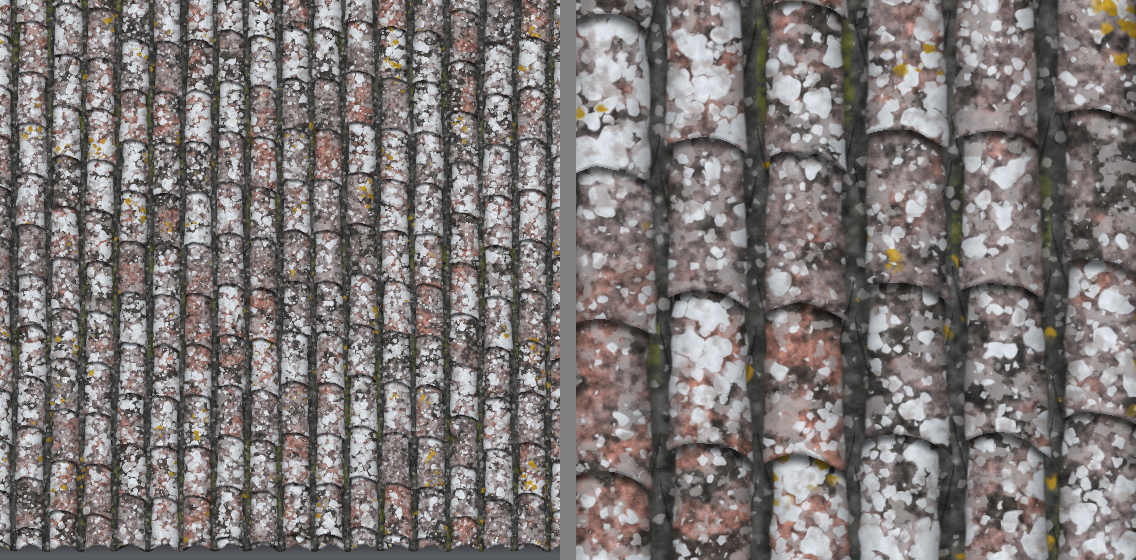
Left: the whole. Right: its middle third, enlarged.
A three.js fragment shader for this texture:

```glsl
varying vec2 vUv;

const float COLUMN_PITCH = 0.0595;
const float COLUMN_START = 0.0253;
const float ROW_PITCH = 0.0905;
const float EAVE_HEIGHT = 0.021;

const vec3 CLAY_GREY = vec3(0.50, 0.45, 0.45);
const vec3 TERRACOTTA = vec3(0.60, 0.43, 0.39);
const vec3 SOOT = vec3(0.23, 0.23, 0.22);
const vec3 CRUST = vec3(0.67, 0.65, 0.65);
const vec3 LICHEN = vec3(0.80, 0.82, 0.84);
const vec3 OCHRE = vec3(0.68, 0.54, 0.17);
const vec3 MOSS = vec3(0.29, 0.30, 0.12);
const vec3 GUTTER = vec3(0.35, 0.36, 0.38);

float hash(vec2 p) {
  return fract(sin(dot(p, vec2(127.1, 311.7))) * 43758.5453);
}

float noise(vec2 p) {
  vec2 i = floor(p);
  vec2 f = fract(p);
  f = f * f * (3.0 - 2.0 * f);
  float low = mix(hash(i), hash(i + vec2(1.0, 0.0)), f.x);
  float high = mix(hash(i + vec2(0.0, 1.0)), hash(i + vec2(1.0, 1.0)), f.x);
  return mix(low, high, f.y);
}

float fbm(vec2 p) {
  float sum = 0.0;
  float amplitude = 0.5;
  for (int i = 0; i < 4; i++) {
    sum += amplitude * noise(p);
    p = p * 2.03 + 17.3;
    amplitude *= 0.5;
  }
  return sum / 0.9375;
}

// Signed distance, in cells, to scattered round patches
float patches(vec2 p, float density) {
  vec2 cell = floor(p);
  float nearest = 2.0;
  for (int j = -1; j <= 1; j++) {
    for (int i = -1; i <= 1; i++) {
      vec2 id = cell + vec2(float(i), float(j));
      vec2 center = id + vec2(hash(id + 3.1), hash(id + 8.7));
      float radius = min((density - hash(id)) * 1.1, 0.62);
      nearest = min(nearest, length(p - center) - radius);
    }
  }
  return nearest;
}

float cover(vec2 p, float scale, float density, float softness) {
  vec2 warp = vec2(noise(p * scale * 2.5), noise(p * scale * 2.5 + 41.0)) - 0.5;
  float d = patches(p * scale + warp * 0.4, density);
  return 1.0 - smoothstep(-softness, softness, d);
}

// Shaded channel between the tile columns
vec3 channelColor(vec2 p, float u, float column) {
  float grain = fbm(p * 170.0);
  vec3 color = mix(vec3(0.10, 0.11, 0.10), vec3(0.42, 0.42, 0.41), grain);
  color = mix(color, CRUST * 0.85, 0.75 * cover(p, 140.0, 0.42, 0.12));
  float moss = smoothstep(0.66, 0.8, noise(vec2(column * 5.3, p.y * 13.0)));
  color = mix(color, MOSS * (0.6 + grain), moss * smoothstep(0.35, 0.6, grain) * 0.7);
  float ochre = cover(p + 5.0, 75.0, 0.35, 0.12) * smoothstep(0.68, 0.8, noise(p * 14.0));
  color = mix(color, OCHRE * 0.9, ochre);
  float lap = fract(p.y / ROW_PITCH + hash(vec2(column, 9.0)) - 3.0 * u * u);
  color *= 0.65 + 0.35 * smoothstep(0.0, 0.12, 1.0 - lap);
  return color * mix(0.8, 1.05, smoothstep(0.38, 0.5, abs(u)));
}

// Weathered clay with its lichen, rounded by the side coordinate s
vec3 tileColor(vec2 p, vec2 tile, float s, float f) {
  float tone = hash(tile + 2.3);
  vec2 q = p + 3.0 * vec2(tone, hash(tile + 6.1));
  float grain = fbm(q * 230.0);
  float stain = fbm(q * 45.0);
  vec3 color = mix(CLAY_GREY, TERRACOTTA, smoothstep(0.42, 0.8, stain + 0.4 * (tone - 0.5)));
  float soot = smoothstep(0.5, 0.66, fbm(q * 55.0 + 20.0) + 0.28 * (hash(tile + 4.9) - 0.5));
  color = mix(color, SOOT, 0.8 * soot) * (0.42 + 1.12 * grain);
  color = mix(color, CRUST, 0.7 * smoothstep(0.5, 0.64, fbm(q * 130.0 + 9.0)));

  float density = 0.38 + 0.44 * hash(tile + 7.7) + 0.6 * (noise(q * 30.0) - 0.5);
  float large = cover(q, 72.0, density, 0.07);
  float small = cover(q + 1.7, 150.0, density * 0.75 + 0.1, 0.12);
  vec3 bloom = mix(CRUST, LICHEN, smoothstep(0.25, 0.5, fbm(q * 110.0 + 4.0)));
  bloom *= 0.9 + 0.22 * grain;
  color = mix(color, bloom, max(large, small * 0.9));

  float eaveGrowth = 0.2 * (1.0 - smoothstep(0.02, 0.08, p.y));
  float ochre = cover(q + 2.9, 100.0, 0.45, 0.12);
  ochre *= smoothstep(0.77, 0.87, noise(q * 22.0 + 6.0) + eaveGrowth);
  color = mix(color, OCHRE * (0.75 + 0.5 * grain), ochre);

  float roundness = sqrt(max(1.0 - s * s, 0.0));
  color *= mix(0.58, 1.05, roundness) * (1.0 - 0.05 * s);
  color *= 1.0 - 0.6 * smoothstep(0.91, 0.99, f);
  return color * mix(0.7, 1.0, smoothstep(0.0, 0.03, f));
}

void main() {
  vec2 p = vUv;
  float lean = 0.008 * p.y * sin(7.5 * p.x);
  float across = (p.x - lean - COLUMN_START) / COLUMN_PITCH;
  float column = floor(across);
  float u = fract(across) - 0.5;

  // Overlapping rows with gently arched lower edges
  float ragged = 0.003 * (noise(p * 90.0) - 0.5);
  float arch = 0.042 * u * u + 0.008 * u + ragged;
  float along = (p.y + arch) / ROW_PITCH + 0.8 * hash(vec2(column, 1.7));
  vec2 tile = vec2(column, floor(along));
  float f = fract(along);

  float side = u + 0.1 * (hash(tile + 5.5) - 0.5) + 0.05 * (noise(p * 80.0) - 0.5);
  float halfWidth = mix(0.43, 0.375, f);
  float onTile = 1.0 - smoothstep(-0.018, 0.018, abs(side) - halfWidth);
  vec3 color = channelColor(p, u, column);
  color = mix(color, tileColor(p, tile, side / halfWidth, f), onTile);

  // Scalloped eave above the gutter
  float eave = EAVE_HEIGHT + 0.006 * cos(6.28318 * u) + ragged;
  color *= mix(0.6, 1.0, smoothstep(0.0, 0.006, p.y - eave));
  vec3 gutter = GUTTER * mix(1.0, 0.75, smoothstep(0.008, 0.025, p.y));
  color = mix(gutter, color, smoothstep(-0.001, 0.001, p.y - eave));
  gl_FragColor = vec4(color, 1.0);
}
```
